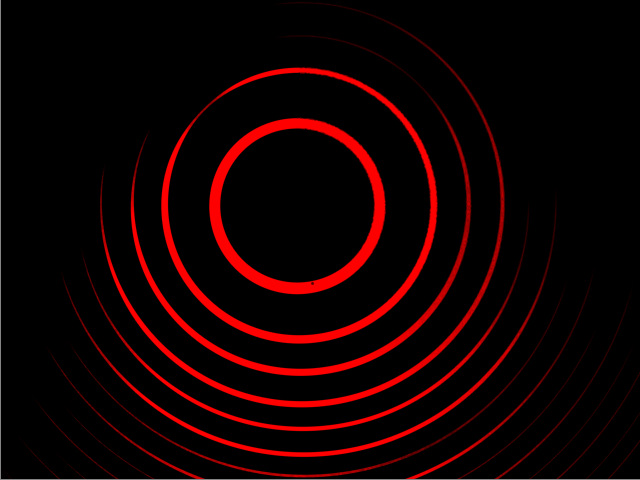
Write a WebGL 1 fragment shader that draws this background.

```glsl
precision highp float;
// Red interference rings on black: paired concentric fringes that fade upward and outward.
uniform vec2 u_resolution;

const int RING_COUNT = 14;
const vec3 RED = vec3(1.0, 0.0, 0.0);
const vec3 FRAME_GREY = vec3(0.55);
// Squared radius of a ring of order m: x + y*m + z*m*m, for each fringe family.
const vec3 EVEN_RADII = vec3(0.02954, 0.09042, 0.00279);
const vec3 ODD_RADII = vec3(0.07861, 0.09404, 0.00232);
const vec2 CENTER = vec2(-0.0539, 0.0677);
const vec2 CENTER_DRIFT = vec2(0.038, 0.02);  // shift of centre per unit radius
const vec2 EVEN_WIDTH = vec2(0.0122, 0.5);    // half width, decay per order
const vec2 ODD_WIDTH = vec2(0.0087, 0.3);
const float SOFTNESS = 0.0014;
const float FULL_WIDTH = 0.0036;              // half width that gives full brightness
const float GRAIN_SCALE = 300.0;
const vec2 SPECK = vec2(-0.0155, -0.0905);
const float SPECK_SIZE = 0.0045;
const float FRAME_WIDTH = 0.0018;

float hash(vec2 p) {
  p = fract(p * vec2(0.1031, 0.1137));
  p += dot(p, p.yx + 33.33);
  return fract((p.x + p.y) * p.x * 17.0);
}

float noise(vec2 p) {
  vec2 i = floor(p), f = fract(p);
  f = f * f * (3.0 - 2.0 * f);
  return mix(mix(hash(i), hash(i + vec2(1.0, 0.0)), f.x),
             mix(hash(i + vec2(0.0, 1.0)), hash(i + 1.0), f.x), f.y);
}

float bump(float x, float middle, float spread) {
  float t = (x - middle) / spread;
  return exp(-t * t);
}

// Angles in degrees from straight down at which a ring dies out (left, right).
vec2 ringEnds(float n, float odd) {
  if (n < 2.0) return vec2(400.0);
  float left = 46.0 + 76.0 * exp(-0.35 * (n - 2.0)) + mix(-4.0, 3.0, odd);
  float right = 72.0 + 24.0 * bump(n, 4.0, 1.8) + mix(-4.0, 5.0, odd);
  return vec2(left, n < 4.0 ? 190.0 : right);
}

float ring(vec2 p, float n, float grain, float pixel) {
  float odd = mod(n, 2.0), m = floor(n * 0.5);
  float radius = sqrt(dot(mix(EVEN_RADII, ODD_RADII, odd), vec3(1.0, m, m * m)));
  vec2 q = p - CENTER - CENTER_DRIFT * radius;

  // Angle from straight down, positive to the right, past the top to 210.
  float angle = degrees(atan(q.x, -q.y));
  if (angle < -150.0 && n > 1.5) angle += 360.0;
  vec2 ends = ringEnds(n, odd);
  float remaining = angle < 0.0 ? ends.x + angle : ends.y - angle;

  // Width: thickest below, thin towards the top and the ends.
  vec2 widthRule = mix(EVEN_WIDTH, ODD_WIDTH, odd);
  float topShare = n < 0.5 ? 0.88 : (n < 1.5 ? 0.62 : 0.25);
  float width = widthRule.x * exp(-widthRule.y * m);
  width *= mix(topShare, 1.0, 0.5 + 0.5 * cos(radians(angle)));
  width *= mix(0.35, 1.0, smoothstep(0.0, 55.0, remaining));
  if (n == 1.0) width *= 1.0 - 0.65 * bump(angle, -135.0, 20.0);
  if (n == 2.0) width *= 1.0 - 0.6 * bump(angle, 137.0, 14.0);

  // Brightness: weaker and grainier where thin and on the right.
  float light = clamp(width / FULL_WIDTH, 0.35, 1.0);
  float rightSide = smoothstep(15.0, 90.0, angle);
  if (n > 1.5) light *= 1.0 - 0.35 * rightSide;
  if (n == 6.0) light *= 1.0 - 0.45 * bump(angle, 28.0, 15.0);
  light *= mix(1.0, 0.45 + grain, 1.0 - light);
  light *= smoothstep(0.0, 8.0, remaining);

  float soft = max(SOFTNESS, 0.75 * pixel) * (1.0 + 0.6 * rightSide);
  float offset = abs(length(q) - radius) + 0.0015 * rightSide * (grain - 0.5);
  return light * (1.0 - smoothstep(width - soft, width + soft, offset));
}

void main() {
  float pixel = 1.0 / u_resolution.y;
  vec2 p = (gl_FragCoord.xy - 0.5 * u_resolution) * pixel;
  float grain = noise((p + 2.0) * GRAIN_SCALE);

  float glow = 0.0;
  for (int i = 0; i < RING_COUNT; i++) {
    glow = max(glow, ring(p, float(i), grain, pixel));
  }

  // Dark speck on the inner ring.
  glow *= 1.0 - 0.7 * (1.0 - smoothstep(0.3, 1.0, length(p - SPECK) / SPECK_SIZE));

  // Thin grey line along the left and lower edges.
  vec2 edge = gl_FragCoord.xy * pixel;
  float frame = 1.0 - smoothstep(FRAME_WIDTH - 0.5 * pixel, FRAME_WIDTH + 0.5 * pixel, min(edge.x, edge.y));
  gl_FragColor = vec4(mix(RED * glow, FRAME_GREY, frame), 1.0);
}
```
